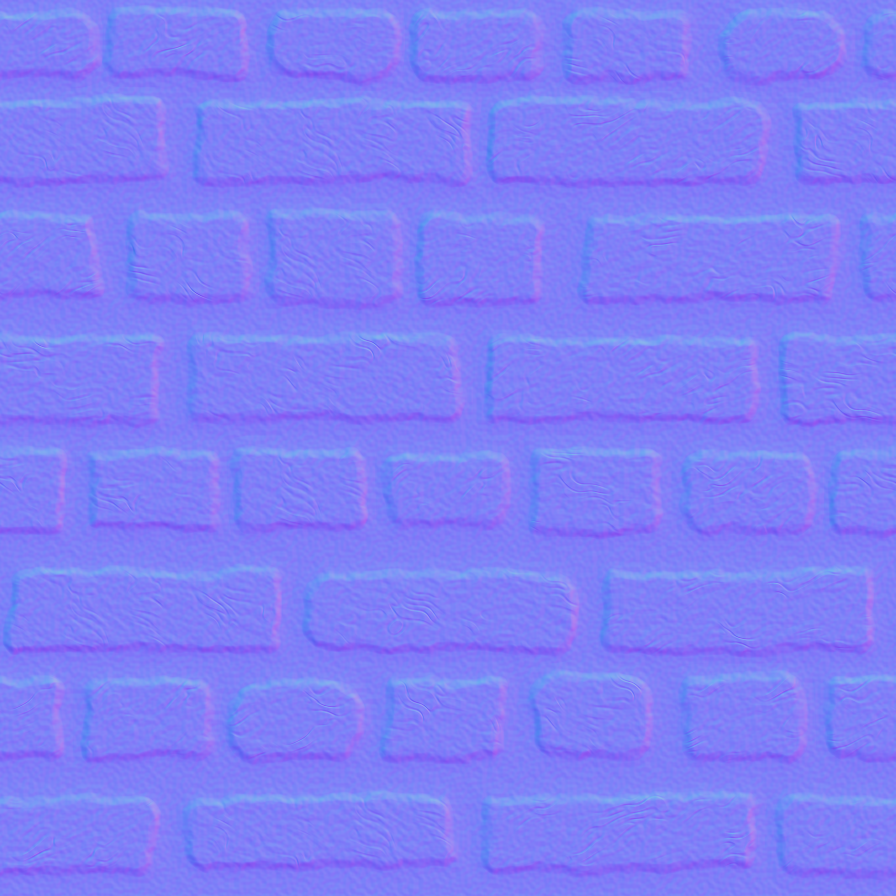
A WebGL 2 fragment shader for this texture map:

```glsl
#version 300 es
precision highp float;

uniform vec2 u_resolution;
out vec4 fragColor;

const int ROW_COUNT = 8;

// Each row: centre measured from the top, half height, sideways shift
const vec3 ROWS[ROW_COUNT] = vec3[ROW_COUNT](
  vec3(0.049, 0.037, 0.036), vec3(0.157, 0.046, 0.036),
  vec3(0.287, 0.048, 0.040), vec3(0.422, 0.046, 0.026),
  vec3(0.548, 0.044, 0.002), vec3(0.680, 0.043, 0.161),
  vec3(0.802, 0.045, -0.002), vec3(0.931, 0.041, 0.023));

struct Brick {
  vec2 local;
  float dist;
  float seed;
};

vec2 hash2(vec2 p) {
  vec2 k = vec2(dot(p, vec2(127.1, 311.7)), dot(p, vec2(269.5, 183.3)));
  return fract(sin(k) * 43758.5);
}

float cornerSlope(vec2 cell, vec2 offset, float period) {
  float angle = 6.2832 * hash2(mod(cell, period)).x;
  return dot(vec2(cos(angle), sin(angle)), offset);
}

// Gradient noise that wraps after the given period
float gradientNoise(vec2 p, float period) {
  vec2 i = floor(p), f = p - i;
  vec2 u = f * f * f * (f * (f * 6.0 - 15.0) + 10.0);
  vec2 x = vec2(1.0, 0.0), y = vec2(0.0, 1.0);
  float low = mix(cornerSlope(i, f, period), cornerSlope(i + x, f - x, period), u.x);
  float high = mix(cornerSlope(i + y, f - y, period), cornerSlope(i + 1.0, f - 1.0, period), u.x);
  return mix(low, high, u.y);
}

float wrappedNoise(vec2 p, float frequency) {
  return gradientNoise(p * frequency, frequency);
}

float roundedBox(vec2 p, vec2 halfSize, float radius) {
  vec2 d = abs(p) - halfSize + radius;
  return length(max(d, 0.0)) + min(max(d.x, d.y), 0.0) - radius;
}

mat2 rotation(float angle) {
  float c = cos(angle), s = sin(angle);
  return mat2(c, s, -s, c);
}

// Brick in the cell under the point, or in the nearer neighbouring cell
Brick brickInRow(vec2 p, float dy, int row, float neighbour) {
  vec3 band = ROWS[row];
  bool isLong = row % 2 == 1;
  float count = isLong ? 3.0 : 6.0;
  float halfWidth = isLong ? 0.151 : 0.069;
  float u = (p.x - band.z) * count;
  float id = floor(u + 0.5);
  id += neighbour * (u > id ? 1.0 : -1.0);
  float along = (u - id) / count;
  id = mod(id, count);

  // Two short cells of the third row join into one long brick
  if (row == 2 && id > 3.5) {
    along += (id > 4.5 ? 0.5 : -0.5) / count;
    id = 4.0;
    halfWidth = 0.137;
  }

  vec2 key = vec2(id + 3.0, float(row) * 7.0 + 5.0);
  vec2 shift = hash2(key) - 0.5;
  vec2 size = hash2(key + 31.0) - 0.5;
  vec2 shape = hash2(key + 67.0);
  vec2 local = vec2(along, dy) - shift * vec2(0.009, 0.005);
  vec2 q = local + local.yx * vec2(shift.y * 0.16, size.x * 0.05);
  vec2 halfSize = vec2(halfWidth, band.y) + size * vec2(0.010, 0.006);
  float radius = mix(0.010, 0.034, shape.x * shape.x);
  return Brick(local, roundedBox(q, halfSize, radius), shape.y);
}

Brick nearestBrick(vec2 p) {
  Brick best = Brick(vec2(0.0), 1.0, 0.0);
  for (int row = 0; row < ROW_COUNT; row++) {
    float dy = ROWS[row].x - 1.0 + p.y;
    dy -= round(dy);
    if (abs(dy) > 0.12) continue;
    for (int side = 0; side < 2; side++) {
      Brick candidate = brickInRow(p, dy, row, float(side));
      if (candidate.dist < best.dist) best = candidate;
    }
  }
  return best;
}

// Slaty roughness with patches of thin creases, turned on each brick
float brickFace(vec2 local, float seed) {
  vec2 q = rotation((seed - 0.5) * 1.3) * local + seed * 3.0 + 1.0;
  float bend = gradientNoise(q * 26.0, 512.0);
  float crease = abs(gradientNoise(q * vec2(28.0, 72.0) + bend * 1.3, 512.0));
  float wear = smoothstep(-0.1, 0.35, gradientNoise(q * 19.0 + 40.0, 512.0));
  float lumps = gradientNoise(q * vec2(45.0, 85.0) + bend, 512.0);
  float slate = gradientNoise(q * vec2(95.0, 170.0) + bend, 512.0);
  return 0.0003 * wear * smoothstep(0.0, 0.2, crease) + 0.00028 * lumps + 0.0002 * slate;
}

float wallHeight(vec2 p) {
  Brick brick = nearestBrick(p);
  // Chipped, uneven outline
  float edge = brick.dist + 0.008 * wrappedNoise(p, 13.0)
    + 0.0045 * wrappedNoise(p, 36.0) + 0.002 * wrappedNoise(p, 95.0);
  float rim = 1.0 - smoothstep(-0.008, 0.004, edge);
  float slump = 1.0 - smoothstep(-0.014, 0.018, edge);
  // Sandy grain over brick and mortar
  float grain = 0.00026 * wrappedNoise(p, 170.0) + 0.0002 * wrappedNoise(p, 80.0);
  return 0.0016 * rim + 0.0009 * slump + grain + rim * brickFace(brick.local, brick.seed);
}

void main() {
  vec2 p = gl_FragCoord.xy / u_resolution;
  float delta = 0.001;
  float here = wallHeight(p);
  vec2 rise = vec2(wallHeight(p + vec2(delta, 0.0)), wallHeight(p + vec2(0.0, delta))) - here;
  vec3 normal = normalize(vec3(-rise, delta));
  fragColor = vec4(0.5 + 0.5 * normal.xy, 0.474 + 0.5 * normal.z, 1.0);
}
```
